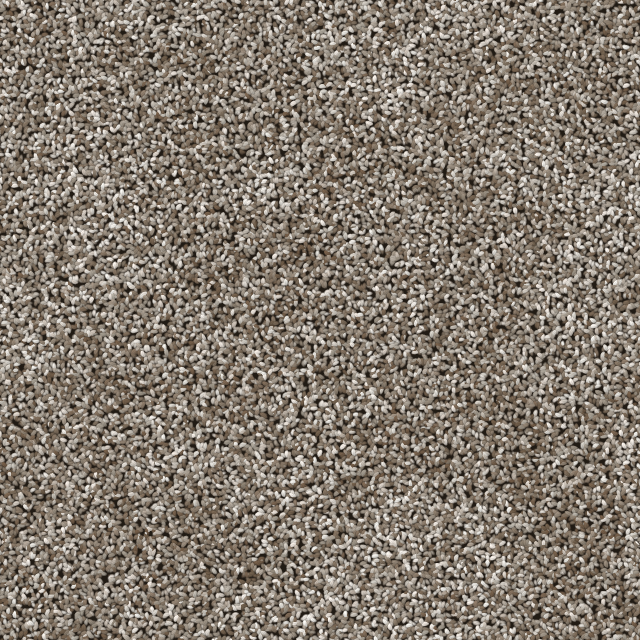
Reproduce this texture procedurally as a Shadertoy shader.

```glsl
// Cut-pile carpet: short, randomly turned yarn tufts in brown, taupe and cream.
// Each grid cell scatters a few domed ellipses; the tallest one at a point is
// seen, and its height sets the shading down to the dark ground between tufts.

const float CELLS = 115.0;                 // grid cells per canvas height
const int TUFTS_PER_CELL = 2;
const vec2 TUFT_RADII = vec2(0.74, 0.43);  // half length and half width, in cells
const float HEIGHT_SPREAD = 0.6;           // random difference in tuft height
const float FULL_LIGHT_HEIGHT = 1.25;
const float FIBRE_STRENGTH = 0.06;
const float SIDE_LIGHT = 0.13;
const float MOTTLE = 0.14;                 // broad drift of the yarn tone
const int SAMPLES = 2;                     // antialiasing samples per axis

const vec2 LIGHT_DIR = vec2(-0.5, 0.866);
const vec3 GROUND = vec3(0.130, 0.105, 0.080);
const vec3 BROWN = vec3(0.400, 0.330, 0.260);
const vec3 TAUPE = vec3(0.585, 0.548, 0.500);
const vec3 CREAM = vec3(0.865, 0.848, 0.825);
const vec3 COOL_SHIFT = vec3(-0.020, 0.004, 0.014);

float hash(vec2 p) {
    return fract(sin(dot(p, vec2(127.1, 311.7))) * 43758.5453);
}

float valueNoise(vec2 p) {
    vec2 i = floor(p);
    vec2 f = fract(p);
    f = f * f * (3.0 - 2.0 * f);
    float low = mix(hash(i), hash(i + vec2(1.0, 0.0)), f.x);
    float high = mix(hash(i + vec2(0.0, 1.0)), hash(i + vec2(1.0, 1.0)), f.x);
    return mix(low, high, f.y);
}

// Yarn colour for a tone from 0 (brown) to 1 (cream)
vec3 yarnColor(float tone, float coolness) {
    vec3 color = mix(BROWN, TAUPE, clamp(tone * 2.0, 0.0, 1.0));
    color = mix(color, CREAM, clamp(tone * 2.0 - 1.0, 0.0, 1.0));
    return color + COOL_SHIFT * (coolness - 0.5);
}

vec3 carpet(vec2 p) {
    vec2 baseCell = floor(p);
    float topHeight = 0.0;
    vec2 topSeed = baseCell;
    vec2 topLocal = vec2(0.0);
    vec2 topOffset = vec2(0.0);

    // Find the tallest tuft covering this point
    for (int y = -1; y <= 1; y++)
    for (int x = -1; x <= 1; x++)
    for (int k = 0; k < TUFTS_PER_CELL; k++) {
        vec2 cell = baseCell + vec2(x, y);
        vec2 seed = cell + float(k) * vec2(37.3, 71.9);
        vec2 jitter = vec2(hash(seed + 3.1), hash(seed + 8.7));
        vec2 offset = p - cell - jitter;
        float angle = 3.14159 * hash(seed + 15.3);
        vec2 axis = vec2(cos(angle), sin(angle));
        vec2 local = vec2(dot(offset, axis), dot(offset, vec2(-axis.y, axis.x)));
        local /= TUFT_RADII;
        local.y += 0.25 * (local.x * local.x - 0.4);   // slight bend
        float dome = 1.0 - dot(local, local);
        float height = dome + HEIGHT_SPREAD * hash(seed + 22.9);
        if (dome > 0.0 && height > topHeight) {
            topHeight = height;
            topSeed = seed;
            topLocal = local;
            topOffset = offset;
        }
    }

    // Yarn tone with a broad, faint mottling
    float drift = 0.5 * valueNoise(p / 5.0) + 0.5 * valueNoise(p / 17.0 + 40.0);
    float tone = hash(topSeed + 31.7) + MOTTLE * 2.0 * (drift - 0.5);
    vec3 yarn = yarnColor(tone, hash(topSeed + 44.1));

    // Twisted fibres, side light and depth shading
    float fibres = sin(9.0 * topLocal.y + 4.0 * topLocal.x + 6.283 * hash(topSeed + 52.3));
    float light = 1.05 + FIBRE_STRENGTH * fibres;
    light += SIDE_LIGHT * dot(topOffset, LIGHT_DIR) / TUFT_RADII.y;
    float exposure = smoothstep(0.0, FULL_LIGHT_HEIGHT, topHeight);
    return mix(GROUND, yarn * light, exposure);
}

void mainImage(out vec4 fragColor, in vec2 fragCoord) {
    vec3 sum = vec3(0.0);
    for (int j = 0; j < SAMPLES; j++)
    for (int i = 0; i < SAMPLES; i++) {
        vec2 subPixel = (vec2(i, j) + 0.5) / float(SAMPLES) - 0.5;
        sum += carpet((fragCoord + subPixel) / iResolution.y * CELLS);
    }
    fragColor = vec4(clamp(sum / float(SAMPLES * SAMPLES), 0.0, 1.0), 1.0);
}
```
